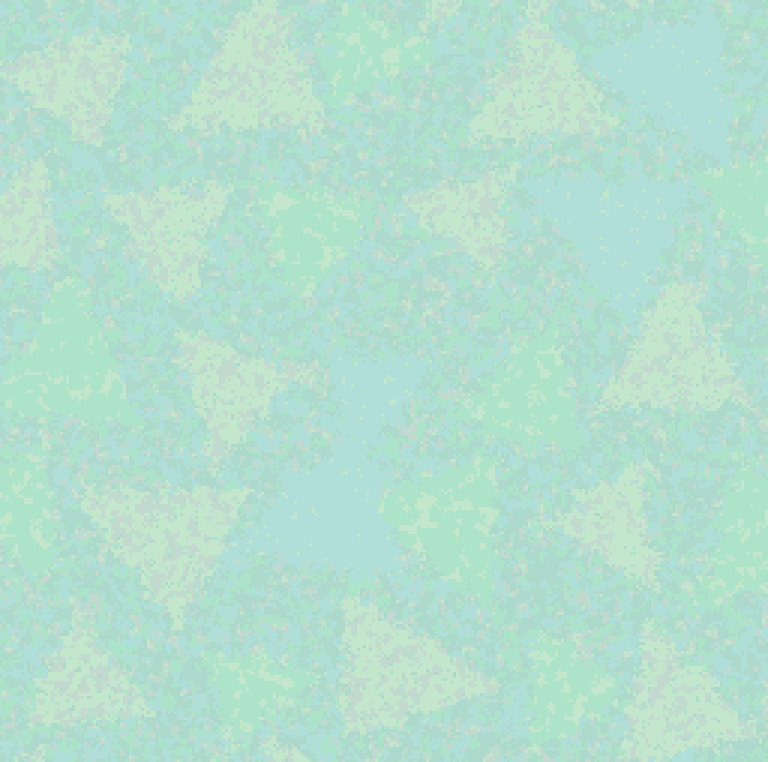
A Shadertoy shader for this background:

```glsl
// Pastel mosaic of scattered ragged triangles over a mottled ground of teal, green and blue.

const vec3 TEAL  = vec3(0.68, 0.85, 0.80);
const vec3 GREEN = vec3(0.68, 0.89, 0.79);
const vec3 BLUE  = vec3(0.69, 0.87, 0.85);
const vec3 GREY  = vec3(0.76, 0.85, 0.81);
const vec3 CREAM = vec3(0.77, 0.90, 0.80);

const float TILES = 256.0;      // mosaic tiles across the canvas
const float COLUMNS = 5.0;      // triangles across the canvas
const float GRAIN = 95.0;       // mottling frequency

float hash(vec2 p) {
    return fract(sin(dot(p, vec2(12.9898, 78.233))) * 43758.547);
}

float valueNoise(vec2 p) {
    vec2 i = floor(p), f = fract(p);
    f = f * f * (3.0 - 2.0 * f);
    float low = mix(hash(i), hash(i + vec2(1, 0)), f.x);
    float high = mix(hash(i + vec2(0, 1)), hash(i + vec2(1, 1)), f.x);
    return mix(low, high, f.y);
}

mat2 rotation(float a) {
    return mat2(cos(a), sin(a), -sin(a), cos(a));
}

// Two octaves on turned lattices plus a little jitter per tile
float mottle(vec2 p, float frequency, float seed) {
    vec2 q = rotation(seed) * p * frequency + seed * 17.0;
    float n = 0.7 * valueNoise(q) + 0.3 * valueNoise(rotation(0.9) * q * 2.0);
    return n + 0.2 * (hash(p * TILES + seed) - 0.5);
}

vec2 corner(vec2 id, float k, float radius, float turn) {
    float angle = turn + 2.0944 * k + 0.4 * (hash(id + 3.1 * k + 5.7) - 0.5);
    return radius * mix(0.9, 1.1, hash(id + 1.7 * k + 9.2)) * vec2(cos(angle), sin(angle));
}

// Signed distance bound to an irregular triangle, negative inside
float triangle(vec2 p, vec2 id) {
    float radius = mix(0.42, 0.67, hash(id + 2.3));
    float turn = 6.2832 * hash(id + 7.9);
    float d = -1.0;
    for (int k = 0; k < 3; k++) {
        vec2 a = corner(id, float(k), radius, turn);
        vec2 b = corner(id, float((k + 1) % 3), radius, turn);
        vec2 edge = normalize(b - a);
        d = max(d, dot(p - a, vec2(edge.y, -edge.x)));
    }
    return d;
}

// Nearest triangle: x is its distance in canvas widths, y its kind from 0 to 1
vec2 nearestTriangle(vec2 p) {
    vec2 g = p * COLUMNS;
    vec2 best = vec2(1.0, 0.0);
    for (int j = -1; j <= 1; j++) {
        float row = floor(g.y) + float(j);
        float shift = 0.5 * mod(row, 2.0);
        for (int i = -1; i <= 1; i++) {
            vec2 id = vec2(floor(g.x - shift) + float(i), row);
            vec2 jitter = 0.34 * (vec2(hash(id + 4.4), hash(id + 8.6)) - 0.5);
            vec2 centre = id + vec2(0.5 + shift, 0.5) + jitter;
            float d = triangle(g - centre, id) / COLUMNS;
            if (d < best.x) best = vec2(d, fract(0.618 * id.x + 0.37 * id.y));
        }
    }
    return best;
}

vec3 groundColour(vec2 p) {
    float pale = mottle(p, GRAIN, 1.3);
    if (pale > 0.83) return CREAM;
    if (pale > 0.69) return GREY;
    if (mottle(p, GRAIN, 2.6) > 0.60) return BLUE;
    return mottle(p, GRAIN, 4.1) > 0.567 ? GREEN : TEAL;
}

vec3 triangleColour(vec2 p, float kind) {
    if (kind < 0.5) {
        float speck = hash(p * TILES + 6.3);
        if (speck > 0.93) return speck > 0.965 ? TEAL : GREEN;
        return mottle(p, GRAIN * 1.2, 5.2) > 0.57 ? GREY : CREAM;
    }
    if (kind < 0.86) return mottle(p, GRAIN * 0.9, 3.4) > 0.65 ? CREAM : GREEN;
    return mottle(p, GRAIN * 1.5, 0.7) > 0.81 ? CREAM : BLUE;
}

vec3 mosaic(vec2 uv) {
    vec2 p = (floor(uv * TILES) + 0.5) / TILES;
    vec2 shape = nearestTriangle(p);
    float ragged = 0.03 * (mottle(p, GRAIN * 0.8, 2.1) - 0.5)
                 + 0.010 * (hash(p * TILES + 1.9) - 0.5);
    return shape.x + ragged < 0.0 ? triangleColour(p, shape.y) : groundColour(p);
}

void mainImage(out vec4 fragColor, in vec2 fragCoord) {
    // Four samples per pixel smooth the tile edges
    vec3 sum = vec3(0.0);
    for (int s = 0; s < 4; s++) {
        vec2 offset = 0.5 * vec2(s % 2, s / 2) - 0.25;
        sum += mosaic((fragCoord + offset) / iResolution.x);
    }
    fragColor = vec4(sum / 4.0, 1.0);
}
```
